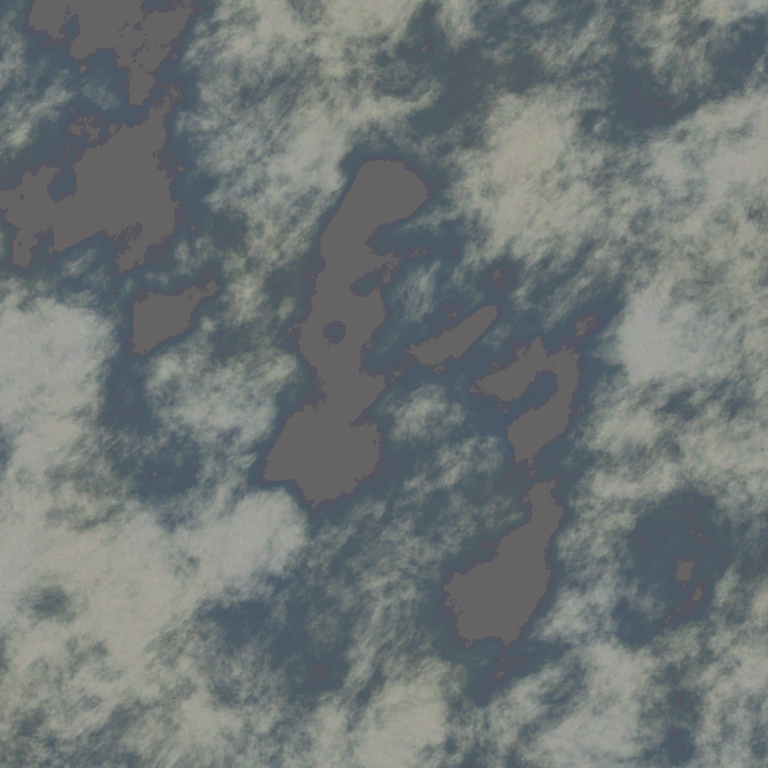
Reproduce this texture procedurally as a WebGL 2 fragment shader.

```glsl
#version 300 es
precision highp float;
// Mottled slate clouds with diagonal drift and flat grey hollows rimmed in mauve.

uniform vec2 u_resolution;
out vec4 fragColor;

const float CLOUD_SCALE = 5.8;             // coarsest cells per canvas height
const vec2 DRIFT_STRETCH = vec2(0.84, 1.14);
const float DRIFT_ANGLE = 0.8;
const float WARP = 0.14;
const int OCTAVES = 7;
const int COARSE_OCTAVES = 3;
const float GAIN = 0.66;
const float FIELD_SIGMA = 0.285;           // spread of the summed octaves
const float DARK_DETAIL = 0.4;             // strength of fine octaves in the darks
const float LIGHT_DETAIL = 1.15;
const float HOLLOW_LEVEL = -1.52;          // in standard deviations
const float RIM_LEVEL = -1.33;
const float GRAIN_CELLS = 250.0;
const float GRAIN_AMOUNT = 0.034;
const float FLECK_AMOUNT = 0.025;
const float TINT_AMOUNT = 0.022;
const vec3 HOLLOW_COLOR = vec3(0.395, 0.39, 0.388);
const vec3 RIM_COLOR = vec3(0.355, 0.335, 0.375);

// Cloud colours and the share of area lying below each
const int STOPS = 7;
const vec3 CLOUD_COLORS[STOPS] = vec3[](
  vec3(0.300, 0.345, 0.390), vec3(0.315, 0.370, 0.400),
  vec3(0.375, 0.415, 0.425), vec3(0.440, 0.470, 0.465),
  vec3(0.520, 0.545, 0.520), vec3(0.605, 0.610, 0.575),
  vec3(0.640, 0.635, 0.605));
const float CLOUD_SHARES[STOPS] = float[](0.08, 0.23, 0.37, 0.54, 0.73, 0.90, 1.0);

float hash(vec2 cell) {
  uvec2 q = uvec2(ivec2(cell));
  uint n = q.x * 374761u + q.y * 668265u * 4099u;
  n = (n ^ (n >> 15)) * 73244475u;
  n = (n ^ (n >> 15)) * 73244475u;
  n ^= n >> 16;
  return float(n >> 8) / 16777216.0;
}

float noise(vec2 p) {
  vec2 cell = floor(p);
  vec2 f = p - cell;
  f = f * f * f * (f * (f * 6.0 - 15.0) + 10.0);
  float low = mix(hash(cell), hash(cell + vec2(1.0, 0.0)), f.x);
  float high = mix(hash(cell + vec2(0.0, 1.0)), hash(cell + 1.0), f.x);
  return mix(low, high, f.y);
}

mat2 rotation(float angle) {
  float c = cos(angle), s = sin(angle);
  return mat2(c, -s, s, c);
}

// Cloud height in standard deviations; fine detail fades in the dark parts
float cloudHeight(vec2 p) {
  mat2 turn = rotation(0.6);
  float coarse = 0.0, fine = 0.0, amplitude = 1.0;
  for (int i = 0; i < OCTAVES; i++) {
    float layer = amplitude * (noise(p) - 0.5) / FIELD_SIGMA;
    if (i < COARSE_OCTAVES) coarse += layer;
    else fine += layer;
    p = turn * p * 2.03 + vec2(17.3, 9.1);
    amplitude *= GAIN;
  }
  return coarse + fine * mix(DARK_DETAIL, LIGHT_DETAIL, smoothstep(-1.6, -0.3, coarse));
}

vec3 cloudColor(float share) {
  vec3 color = CLOUD_COLORS[0];
  for (int i = 1; i < STOPS; i++) {
    float blend = (share - CLOUD_SHARES[i - 1]) / (CLOUD_SHARES[i] - CLOUD_SHARES[i - 1]);
    color = mix(color, CLOUD_COLORS[i], clamp(blend, 0.0, 1.0));
  }
  return color;
}

void main() {
  vec2 uv = gl_FragCoord.xy / u_resolution.y;

  // Slightly stretched and bent cloud space
  vec2 p = rotation(DRIFT_ANGLE) * uv * DRIFT_STRETCH * CLOUD_SCALE + vec2(31.0, 57.0);
  vec2 bend = vec2(noise(p * 2.0 + 40.0), noise(p * 2.0 + 83.0)) - 0.5;
  float height = cloudHeight(p + WARP * bend);

  // Height to area share, then to colour
  float share = 1.0 / (1.0 + exp(-1.702 * height));
  vec3 color = cloudColor(share);

  // Soft warm and cool drifts, fine coloured grain, sparse pale flecks
  float warmth = noise(uv * 9.0 + 120.0) - 0.5;
  color += TINT_AMOUNT * warmth * vec3(1.0, 0.3, -1.2);
  vec2 g = rotation(0.4) * uv * GRAIN_CELLS;
  vec3 grain = vec3(noise(g), noise(g + 311.0), noise(g + 677.0)) - 0.5;
  float fleck = smoothstep(0.86, 0.97, noise(g * 0.9 + 905.0));
  color += (GRAIN_AMOUNT * grain + FLECK_AMOUNT * fleck) * smoothstep(0.05, 0.45, share);

  // Mauve rims around flat hollows
  float rim = 1.0 - smoothstep(RIM_LEVEL - 0.08, RIM_LEVEL + 0.08, height);
  float hollow = 1.0 - smoothstep(HOLLOW_LEVEL - 0.04, HOLLOW_LEVEL + 0.04, height);
  color = mix(color, RIM_COLOR, 0.7 * rim);
  color = mix(color, HOLLOW_COLOR, hollow);
  fragColor = vec4(color, 1.0);
}
```
